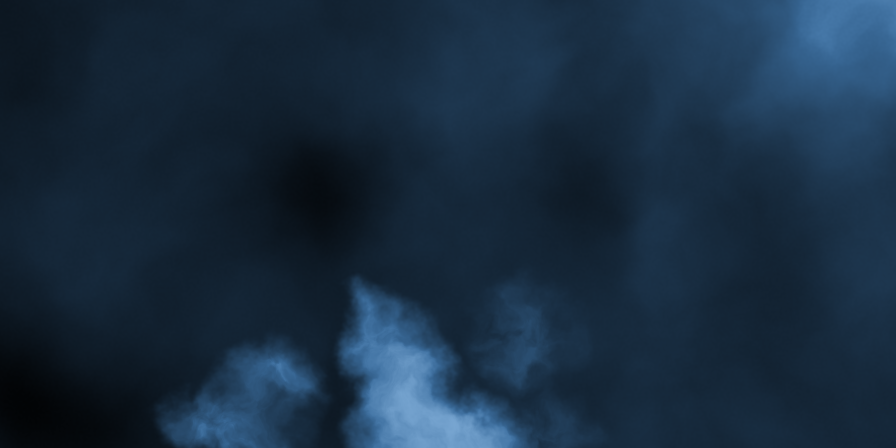
A WebGL 2 fragment shader for this background:

```glsl
#version 300 es
precision highp float;
// Blue smoke rising from the lower edge into a dark haze lit from the upper right.

uniform vec2 u_resolution;
out vec4 fragColor;

// Brightness runs from 0 (black) to 1; the smoke tint whitens above TINT_LIMIT.
const vec3 SMOKE_TINT = vec3(0.37, 0.69, 1.0);
const vec3 HIGHLIGHT = vec3(0.47, 0.65, 0.82);
const float TINT_LIMIT = 0.62;
const float HIGHLIGHT_LEVEL = 0.84;
const float BASE_HAZE = 0.205;
const float HAZE_CONTRAST = 0.13;
const float HAZE_WARP = 0.15;
const float SMOKE_WARP = 0.11;
const float PLUME_LEVEL = 0.62;
const float PUFF_LEVEL = 0.57;
const float WISP_LEVEL = 0.44;
const float GRAIN = 0.008;

vec2 hashGradient(vec2 cell) {
    vec3 h = fract(vec3(cell.xyx) * vec3(0.1031, 0.1030, 0.0973));
    h += dot(h, h.yzx + 33.33);
    float angle = 6.2832 * fract((h.x + h.y) * h.z);
    return vec2(cos(angle), sin(angle));
}

float gradientNoise(vec2 p) {
    vec2 i = floor(p), f = fract(p);
    vec2 u = f * f * f * (f * (f * 6.0 - 15.0) + 10.0);
    vec2 e = vec2(0.0, 1.0);
    float low = mix(dot(hashGradient(i), f),
                    dot(hashGradient(i + e.yx), f - e.yx), u.x);
    float high = mix(dot(hashGradient(i + e), f - e),
                     dot(hashGradient(i + e.yy), f - e.yy), u.x);
    return mix(low, high, u.y);
}

float fbm(vec2 p) {
    float sum = 0.0, amplitude = 0.6;
    for (int octave = 0; octave < 5; octave++) {
        sum += amplitude * gradientNoise(p);
        p = mat2(1.6, 1.2, -1.2, 1.6) * p + 7.3;
        amplitude *= 0.5;
    }
    return sum;
}

vec2 fbm2(vec2 p) {
    return vec2(fbm(p + 3.7), fbm(p + vec2(41.2, 18.9)));
}

// Soft round falloff, 1 at the centre.
float glow(vec2 p, vec2 center, vec2 radius) {
    vec2 q = (p - center) / radius;
    return exp(-dot(q, q));
}

float ellipse(vec2 p, vec2 center, vec2 radius) {
    return (length((p - center) / radius) - 1.0) * min(radius.x, radius.y);
}

float smoothUnion(float a, float b, float k) {
    float h = max(k - abs(a - b), 0.0) / k;
    return min(a, b) - 0.25 * h * h * k;
}

// Large soft clouds, dark hollows and the corner light.
float hazeLevel(vec2 p) {
    vec2 q = p + HAZE_WARP * fbm2(p * 2.2);
    float v = BASE_HAZE;
    v += 0.40 * glow(q, vec2(2.0, 0.97), vec2(0.42, 0.32));
    v += 0.10 * glow(q, vec2(1.14, 0.88), vec2(0.25, 0.22));
    v += 0.07 * glow(q, vec2(1.46, 0.50), vec2(0.13, 0.32));
    v += 0.07 * glow(q, vec2(1.98, 0.35), vec2(0.18, 0.22));
    v += 0.04 * glow(q, vec2(1.55, 0.08), vec2(0.35, 0.20));
    v -= 0.14 * glow(q, vec2(0.67, 0.54), vec2(0.13, 0.16));
    v -= 0.17 * glow(q, vec2(0.0, 0.14), vec2(0.25, 0.20));
    v -= 0.10 * glow(q, vec2(0.32, 0.03), vec2(0.25, 0.15));
    v -= 0.09 * glow(q, vec2(1.32, 0.58), vec2(0.09, 0.15));
    v -= 0.05 * glow(q, vec2(1.72, 0.44), vec2(0.16, 0.18));
    v -= 0.07 * glow(q, vec2(0.0, 0.90), vec2(0.15, 0.30));
    v -= 0.06 * glow(q, vec2(0.76, 0.14), vec2(0.08, 0.15));
    return v * (1.0 + HAZE_CONTRAST * 3.0 * fbm(q * 3.5 + 11.0));
}

// Dense smoke laid over the haze.
float addSmoke(float v, vec2 p) {
    vec2 q = p + SMOKE_WARP * fbm2(p * 7.0);
    float billow = fbm(q * 9.0 + 5.0);
    float fine = fbm(q * 20.0 + 2.0);

    // Thin wisps on the right
    float wisp = ellipse(q, vec2(1.16, 0.25), vec2(0.13, 0.125));
    wisp = smoothUnion(wisp, ellipse(q, vec2(1.21, 0.03), vec2(0.12, 0.09)), 0.06);
    float veil = smoothstep(0.04, -0.10, wisp) * clamp(0.68 + 1.1 * billow + 0.5 * fine, 0.0, 1.0);
    v = mix(v, WISP_LEVEL, veil);

    // Low puff on the left
    float puff = ellipse(q, vec2(0.61, 0.155), vec2(0.105, 0.08));
    puff = smoothUnion(puff, ellipse(q, vec2(0.46, 0.06), vec2(0.09, 0.09)), 0.07);
    puff = smoothUnion(puff, ellipse(q, vec2(0.54, 0.04), vec2(0.13, 0.08)), 0.07);
    float puffCover = smoothstep(0.025, -0.065, puff) * clamp(0.9 + 0.8 * billow, 0.0, 1.0);
    v = mix(v, PUFF_LEVEL + 0.15 * billow + 0.10 * fine, puffCover);

    // Main plume, widening downward
    float plume = ellipse(q, vec2(0.84, 0.25), vec2(0.085, 0.095));
    plume = smoothUnion(plume, ellipse(q, vec2(0.90, 0.13), vec2(0.115, 0.13)), 0.06);
    plume = smoothUnion(plume, ellipse(q, vec2(0.99, 0.0), vec2(0.21, 0.12)), 0.06);
    float core = glow(q, vec2(0.97, 0.05), vec2(0.14, 0.12));
    float body = PLUME_LEVEL + 0.17 * core + 0.15 * billow + 0.10 * fine;
    return mix(v, body, 0.97 * smoothstep(0.02, -0.055, plume));
}

void main() {
    vec2 p = gl_FragCoord.xy / u_resolution.y;
    p.x += 1.0 - 0.5 * u_resolution.x / u_resolution.y;
    float v = max(addSmoke(hazeLevel(p), p), 0.02);
    v += GRAIN * gradientNoise(p * 130.0);
    vec3 color = SMOKE_TINT * min(v, TINT_LIMIT);
    color = mix(color, HIGHLIGHT, smoothstep(TINT_LIMIT - 0.08, HIGHLIGHT_LEVEL, v));
    fragColor = vec4(color, 1.0);
}
```
